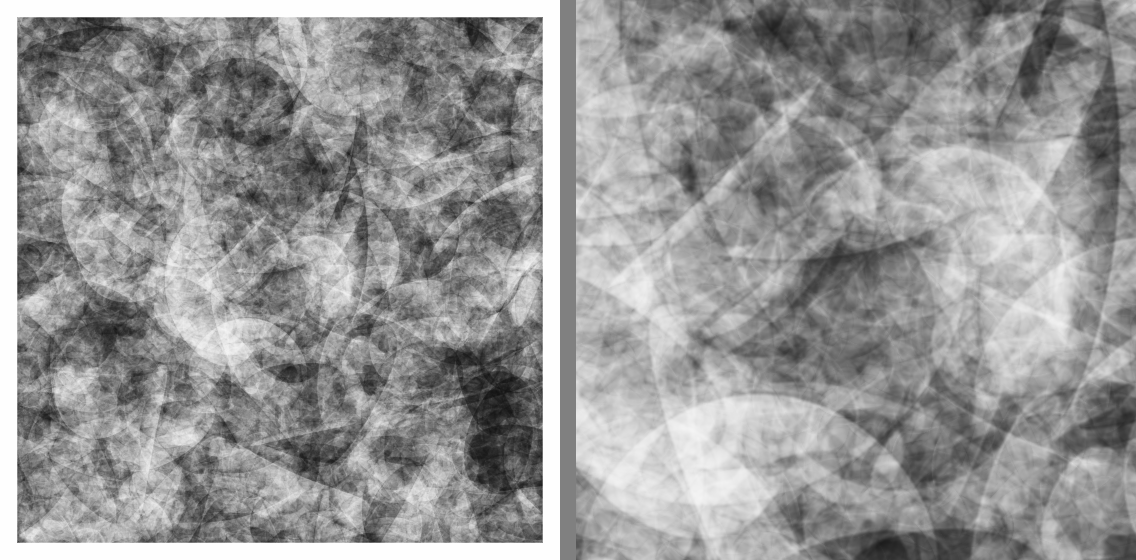
Left: the whole. Right: its middle third, enlarged.
This texture is drawn by a WebGL 2 fragment shader. Its source:

```glsl
#version 300 es
precision highp float;
// A grey, smoky square on a white margin, built from many translucent shapes.
// Bent ellipses are scattered over seven jittered grids, from broad to fine;
// each lightens or darkens what it covers and has a faint hairline rim.

uniform vec2 u_resolution;
out vec4 fragColor;

const float PI = 3.14159265;
const float HALF_SIDE = 0.469;       // half the side of the grey square
const float MARGIN_TONE = 0.995;
const float MEAN_TONE = 0.51;
const float TONE_RANGE = 0.48;       // limit of the deviation from the mean
const int OCTAVES = 7;
const int SHAPES_PER_CELL = 5;
const float FIRST_FREQUENCY = 5.0;   // cells across the canvas
const float FREQUENCY_STEP = 1.65;
const float FIRST_STRENGTH = 0.125;
const float STRENGTH_STEP = 0.8;
const float EDGE_SOFTNESS = 0.0013;
const float RIM_WIDTH = 0.0016;
const float RIM_STRENGTH = 0.4;
const float SIDE_FADE = 0.8;         // shading across each shape
const float LEVEL_BIAS = 1.25;       // above 1 favours level shapes
const float MAX_BEND = 0.5;
const float BORDER_SHADE = 0.13;
const float BORDER_DEPTH = 0.008;

// Three random values in 0..1 from an integer lattice point
vec3 hash3(ivec3 lattice) {
    uvec3 v = uvec3(lattice) * 1664525u + 1013904223u;
    v.x += v.y * v.z;
    v.y += v.z * v.x;
    v.z += v.x * v.y;
    v ^= v >> 16u;
    v.x += v.y * v.z;
    v.y += v.z * v.x;
    v.z += v.x * v.y;
    return vec3(v >> 8u) / 16777216.0;
}

// Approximate signed distance to an axis-aligned ellipse
float ellipseDistance(vec2 p, vec2 radii) {
    float q = length(p / radii) + 1e-4;
    float slope = length(p / (radii * radii)) + 1e-4;
    return q * (q - 1.0) / slope;
}

// Tone added by one shape; p is relative to its centre, in cells
float shapeTone(vec2 p, float turn, ivec3 id, float softness, float rimWidth) {
    vec3 form = hash3(id + ivec3(0, 0, 1));
    vec3 look = hash3(id + ivec3(0, 0, 2));

    // Turn into the shape's own frame and bend its long axis
    float spread = 2.0 * turn - 1.0;
    float angle = 0.5 * PI * sign(spread) * pow(abs(spread), LEVEL_BIAS);
    float c = cos(angle);
    float s = sin(angle);
    p = vec2(c * p.x + s * p.y, c * p.y - s * p.x);
    p.y += MAX_BEND * (2.0 * look.x - 1.0) * p.x * p.x;

    float longRadius = mix(0.3, 0.8, form.x);
    float aspect = mix(0.06, 0.95, form.y * form.y);
    vec2 radii = longRadius * vec2(1.0, aspect);
    float d = ellipseDistance(p, radii);

    // Shaded fill, strongest along one side, plus the rim
    float side = clamp(p.y / radii.y, -1.0, 1.0) * sign(look.y - 0.5);
    float cover = 1.0 - smoothstep(-softness, softness, d);
    float fill = cover * (1.0 + SIDE_FADE * side) * (2.0 * form.z - 1.0);
    float rim = exp(-d * d / (rimWidth * rimWidth)) * (2.0 * look.z - 1.0);
    return fill + RIM_STRENGTH * rim;
}

// Sum of the shapes on one grid that can reach the point
float shapeLayer(vec2 uv, float frequency, int octave, float pixel) {
    vec2 p = uv * frequency + 40.0 * hash3(ivec3(octave, 17, 5)).xy;
    ivec2 home = ivec2(floor(p));
    float softness = max(EDGE_SOFTNESS, 0.7 * pixel) * frequency;
    float rimWidth = max(RIM_WIDTH, 0.7 * pixel) * frequency;
    float sum = 0.0;
    for (int y = -1; y <= 1; y++) {
        for (int x = -1; x <= 1; x++) {
            ivec2 cell = home + ivec2(x, y);
            for (int k = 0; k < SHAPES_PER_CELL; k++) {
                ivec3 id = ivec3(cell, 3 * (octave * SHAPES_PER_CELL + k));
                vec3 place = hash3(id);
                vec2 offset = p - vec2(cell) - place.xy;
                if (dot(offset, offset) > 1.0) continue;
                sum += shapeTone(offset, place.z, id, softness, rimWidth);
            }
        }
    }
    return sum;
}

void main() {
    float shortSide = min(u_resolution.x, u_resolution.y);
    float pixel = 1.0 / shortSide;
    vec2 uv = (gl_FragCoord.xy - 0.5 * u_resolution) / shortSide;

    // Layers from broad to fine
    float deviation = 0.0;
    float frequency = FIRST_FREQUENCY;
    float strength = FIRST_STRENGTH;
    for (int i = 0; i < OCTAVES; i++) {
        deviation += strength * shapeLayer(uv, frequency, i, pixel);
        frequency *= FREQUENCY_STEP;
        strength *= STRENGTH_STEP;
    }

    // Darker border strip, then the white margin
    float inset = HALF_SIDE - max(abs(uv.x), abs(uv.y));
    deviation -= BORDER_SHADE * exp(-max(inset, 0.0) / BORDER_DEPTH);
    float tone = MEAN_TONE + TONE_RANGE * tanh(deviation / TONE_RANGE);
    float inside = smoothstep(-0.5 * pixel, 0.5 * pixel, inset);
    fragColor = vec4(vec3(mix(MARGIN_TONE, tone, inside)), 1.0);
}
```
